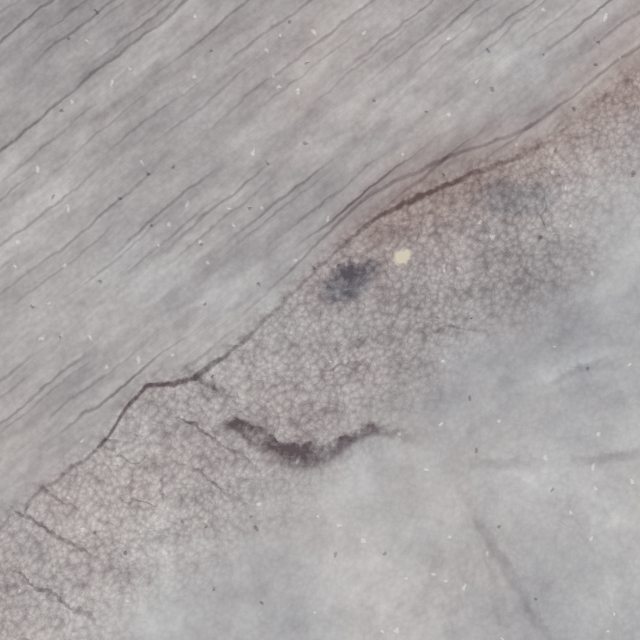
A WebGL 1 fragment shader for this texture:

```glsl
precision highp float;
// Weathered grey rock: streaked strata above a diagonal fault, gritty
// rubble below it and smooth pale stone fanning out at the lower right.
// Layered sines give clouds and fibres, cellular noise gives grit and specks.
uniform vec2 u_resolution;

const vec3 SHADOW = vec3(0.37, 0.35, 0.375);
const vec3 PALE = vec3(0.76, 0.76, 0.76);
const vec3 WARM = vec3(0.030, -0.003, -0.022);
const vec3 CREAM = vec3(0.82, 0.78, 0.71);
const vec2 GRAIN_DIR = vec2(0.785, 0.62);  // direction of the strata
const vec2 FAN_CENTRE = vec2(0.69, 0.28);  // where the pale fibres meet
const float BASE_TONE = 0.69;              // 0 is shadow, 1 is pale
const float CLOUD = 0.12;
const float STREAK = 0.10;
const float GRIT = 0.38;
const float CRACK_DEPTH = 0.42;
const mat2 TURN = mat2(0.8, 0.6, -0.6, 0.8);

float hash(vec2 p) {
  vec3 q = fract(p.xyx * vec3(0.1031, 0.1030, 0.0973));
  q += dot(q, q.yzx + 33.33);
  return fract((q.x + q.y) * q.z);
}
// Layered, mutually bent sines, about -1 to 1
float waves(vec2 p) {
  float sum = 0.0, amp = 0.34;
  for (int i = 0; i < 5; i++) {
    p = TURN * p + vec2(1.7, 4.1);
    sum += amp * (sin(p.x + 1.5 * sin(p.y)) + cos(p.y + 1.3 * sin(p.x * 0.9)));
    p *= 1.9;
    amp *= 0.65;
  }
  return sum;
}
// Cellular noise: distance to the nearest point, and that cell's random id
vec2 cells(vec2 p) {
  vec2 nearest = vec2(9.0, 0.0);
  for (int k = 0; k < 9; k++) {
    vec2 c = floor(p) + vec2(mod(float(k), 3.0), floor(float(k) / 3.0)) - 1.0;
    float d = length(c + vec2(hash(c + 3.7), hash(c + 47.3)) - p);
    if (d < nearest.x) nearest = vec2(d, hash(c + 11.9));
  }
  return nearest;
}
float bump(float x, float centre, float width) {
  x = (x - centre) / width;
  return exp(-x * x);
}
float stroke(float d, float width) {
  return 1.0 - smoothstep(width * 0.2, width + 1.0 / u_resolution.y, abs(d));
}
vec2 alongAcross(vec2 p, vec2 dir) {
  return vec2(dot(p, dir), dot(p, vec2(-dir.y, dir.x)));
}
float patchMask(vec2 p, vec2 size, float soft) {
  return 1.0 - smoothstep(1.0 - soft, 1.0 + soft, length(p / size));
}
// Broken parallel cracks running along q.x
float cracks(vec2 q, float spacing, float width) {
  float row = q.y / spacing, id = floor(row);
  float d = (fract(row) - 0.3 - 0.4 * hash(vec2(id, 5.0))) * spacing;
  return stroke(d, width) * smoothstep(-0.2, 0.9, sin(q.x * 13.0 + id * 7.3));
}
float faultHeight(float x) {
  return 0.18 + 0.76 * x + 0.04 * bump(x, 0.22, 0.05)
       + 0.035 * bump(x, 0.56, 0.1) - 0.05 * smoothstep(0.66, 0.86, x);
}
float vein(float r, float angle, float start, float bend) {
  return stroke((angle - start - bend * r) * r, 0.012) * smoothstep(0.02, 0.1, r);
}

void main() {
  vec2 uv = gl_FragCoord.xy / u_resolution;
  float cloud = waves(uv * 5.0), wobble = waves(uv * 24.0), fine = waves(uv * 85.0);
  vec2 ragged = uv + 0.006 * vec2(wobble, fine);
  vec2 strata = alongAcross(uv, GRAIN_DIR) + vec2(0.0, 0.006 * cloud);
  vec2 slant = alongAcross(ragged, vec2(0.85, -0.53));
  float fault = (uv.y - faultHeight(uv.x)) * 0.79 + 0.005 * wobble + 0.0015 * fine;
  // Zones
  float upper = smoothstep(-0.01, 0.03, fault);
  float smoothStone = (1.0 - upper) * smoothstep(0.05, 0.2,
    dot(uv, vec2(0.67, -0.74)) + 0.04 * cloud + 0.01 * wobble);
  float rubble = (1.0 - upper) * (1.0 - smoothStone);
  float band = bump(fault, 0.0, 0.06) * smoothstep(0.4, 0.65, uv.x);
  float corner = smoothstep(0.600, 0.608, strata.y + 0.003 * wobble);
  // Strata, grit and fanned fibres
  float streaks = waves(strata * vec2(7.0, 48.0)) + 0.9 * waves(strata * vec2(32.0, 125.0));
  float grit = cells(uv * 95.0 + 0.5 * wobble).x + 0.6 * cells(uv * 165.0 + fine).x - 0.8;
  vec2 fan = ragged - FAN_CENTRE;
  float r = length(fan), angle = atan(fan.y, fan.x);
  float fibres = waves(vec2((angle + 1.1 * r) * 11.0, r * 13.0))
               * smoothstep(0.03, 0.2, r) * (1.0 - smoothstep(1.6, 2.8, abs(angle)));
  float tone = BASE_TONE + CLOUD * cloud + fine * (0.045 + 0.05 * rubble);
  tone += upper * (0.01 + STREAK * streaks) + rubble * (0.07 * wobble - 0.06);
  tone += smoothStone * (0.11 + 0.08 * fibres + 0.11 * waves(uv * 11.0 + 3.0));
  tone -= GRIT * grit * (0.25 + 0.75 * rubble) + 0.15 * band + 0.14 * corner;
  // Cracks, fissures and veins
  float gap = bump(uv.x, 0.25, 0.12) + 0.7 * bump(uv.x, 0.66, 0.14) + 0.2;
  float lines = 1.3 * gap * stroke(fault, 0.0045);
  lines += 0.6 * stroke(fault - 0.032 - 0.003 * wobble, 0.003) * smoothstep(0.3, 0.5, uv.x);
  vec2 bent = strata + vec2(0.0, 0.003 * wobble + 0.0015 * fine);
  lines += 0.55 * upper * (cracks(bent, 0.058, 0.0025) + 0.6 * cracks(bent + 0.37, 0.034, 0.002));
  lines += 0.8 * rubble * cracks(slant, 0.07, 0.004) * (1.0 - smoothstep(0.3, 0.45, uv.x));
  lines += 0.6 * rubble * stroke(waves(uv * 13.0 + 5.0), 0.1) * smoothstep(0.0, 0.7, wobble);
  lines += 0.6 * stroke(bent.y - 0.604, 0.003);
  lines += 0.35 * (0.7 + 0.5 * wobble) * (vein(r, angle, 0.86, -1.1)
         + vein(r, angle, -0.09, 0.4) + vein(r, angle, -1.0, -0.1));
  tone -= CRACK_DEPTH * lines;
  // Crevice, dark stain and embedded stone
  float crevice = uv.y - 0.305 - 0.025 * cos((uv.x - 0.35) * 26.0) + 0.009 * wobble + 0.006 * fine;
  float mouth = bump(uv.x, 0.48, 0.13);
  float hollow = stroke(crevice, 0.004 + 0.022 * mouth) * smoothstep(0.1, 0.5, mouth);
  float stain = patchMask(alongAcross(ragged - vec2(0.54, 0.555), GRAIN_DIR)
              + 0.012 * wobble, vec2(0.05, 0.027), 0.4);
  float stone = patchMask(ragged - vec2(0.81, 0.69), vec2(0.06, 0.028), 0.25);
  tone -= hollow * (0.48 - 0.2 * fine) + stain * (0.42 - 0.1 * fine) + stone * 0.15;
  // Scattered dark and light specks
  vec2 speck = cells(ragged * 50.0);
  float fleck = 1.0 - smoothstep(0.05, 0.24, speck.x);
  tone += fleck * (0.3 * step(0.96, speck.y) - 0.35 * step(speck.y, 0.025));
  float warmth = 0.35 + 0.25 * rubble + 0.8 * band - 0.25 * smoothStone - 0.7 * stain
               - 0.5 * stone + 0.3 * waves(uv * 7.0 + 9.0);
  vec3 color = mix(SHADOW, PALE, clamp(tone, -0.05, 1.1)) + WARM * warmth;
  float pebble = patchMask(ragged - vec2(0.627, 0.60), vec2(0.013, 0.014), 0.3);
  gl_FragColor = vec4(mix(color, CREAM, pebble), 1.0);
}
```
